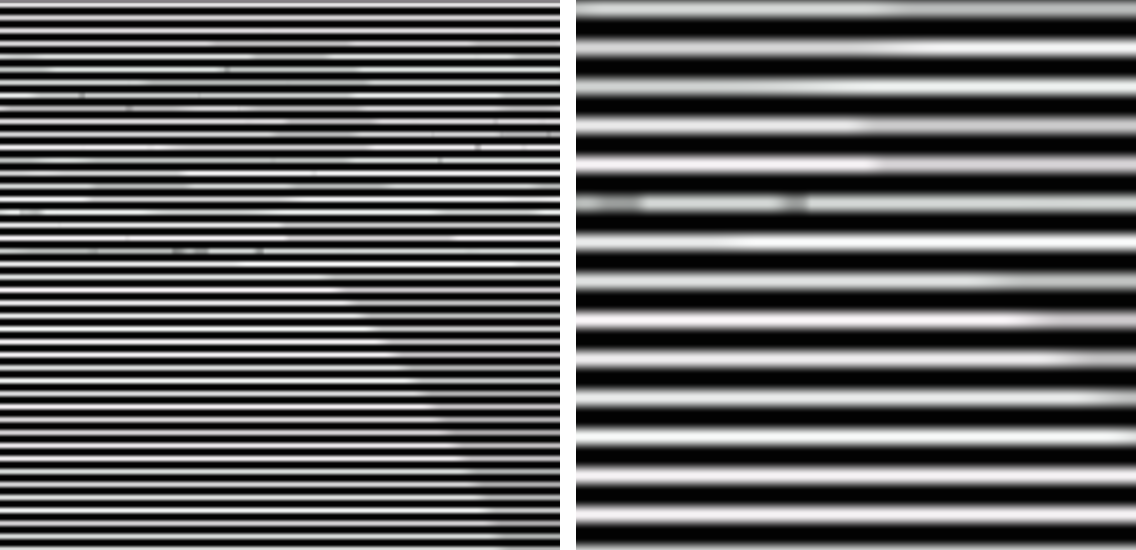
Left: the whole. Right: its middle third, enlarged.
Give the GLSL for this pattern, as a Shadertoy shader.

```glsl
// Soft horizontal white lines on black, evenly spaced down the canvas.
// Each line gets its own brightness and faint tint; gradient noise adds
// worn patches and flecks above, and a curved edge dims the lower right.

const float LINES = 42.42;         // repeats over the height
const float PHASE = 0.134;         // offset of the first line, in repeats
const float CORE = 0.02;           // half width of the bright core, in repeats
const float FALLOFF = 0.40;        // distance where a line turns black
const float TONE_MIN = 0.83;       // dimmest line
const float TONE_MAX = 1.0;        // brightest line
const float PATCH_DIM = 0.13;      // loss inside worn patches
const float FLECK_DIM = 0.28;      // loss inside small flecks
const float SHADOW_DIM = 0.18;     // loss in the lower right area
const float SHADOW_TOP = 0.49;     // where that area begins, from the top
const float TOP_STRIP = 0.004;     // grey band along the upper border
const vec3 BLACK = vec3(0.008);
const vec3 STRIP_GREY = vec3(0.53, 0.51, 0.53);
const vec3 WARM_WHITE = vec3(1.0, 0.98, 0.995);
const vec3 COOL_WHITE = vec3(0.97, 0.99, 0.98);

float hash(float n) {
    return fract(sin(n * 127.1 + 11.7) * 4375.85);
}

vec2 gradient(vec2 cell) {
    float angle = 6.2832 * hash(dot(cell, vec2(1.0, 57.3)));
    return vec2(cos(angle), sin(angle));
}

float gradientNoise(vec2 p) {
    vec2 i = floor(p), f = fract(p);
    vec2 w = f * f * f * (f * (f * 6.0 - 15.0) + 10.0);
    vec2 e = vec2(1.0, 0.0);
    float low = mix(dot(gradient(i), f),
                    dot(gradient(i + e), f - e), w.x);
    float high = mix(dot(gradient(i + e.yx), f - e.yx),
                     dot(gradient(i + e.xx), f - e.xx), w.x);
    return mix(low, high, w.y);
}

// Share of brightness kept along a line, at u across and t down.
float wear(float u, float t, float line) {
    float worn = smoothstep(0.05, 0.09, t) * (1.0 - smoothstep(0.46, 0.50, t));
    float patches = smoothstep(0.0, 0.08, gradientNoise(vec2(u * 3.0, line * 0.37)));
    float flecks = smoothstep(0.32, 0.5, gradientNoise(vec2(u * 24.0, line * 0.71 + 40.0)));
    flecks *= smoothstep(0.0, 0.25, gradientNoise(vec2(u * 4.0, line * 0.23 + 9.0)));

    float d = t - SHADOW_TOP;
    float edge = 0.565 + d * (0.956 - 0.626 * d);
    float shadow = smoothstep(-0.015, 0.025, u - edge) * smoothstep(0.0, 0.02, d);

    return 1.0 - worn * (PATCH_DIM * patches + FLECK_DIM * flecks)
               - SHADOW_DIM * shadow;
}

void mainImage(out vec4 fragColor, in vec2 fragCoord) {
    vec2 uv = fragCoord / iResolution.xy;
    float down = 1.0 - uv.y;
    float pixel = 1.0 / iResolution.y;

    // Repeat down the canvas
    float rows = down * LINES + PHASE;
    float line = floor(rows);
    float dist = abs(fract(rows) - 0.5);
    float blur = 0.25 * pixel * LINES;
    float profile = 1.0 - smoothstep(CORE, max(FALLOFF, CORE + blur), dist);

    // Variation between and along lines
    float lineCentre = (line + 0.5 - PHASE) / LINES;
    float tone = mix(TONE_MIN, TONE_MAX, hash(line));
    tone *= wear(uv.x, lineCentre, line);
    vec3 white = mix(COOL_WHITE, WARM_WHITE, hash(line + 71.0));
    vec3 colour = mix(BLACK, white * tone, profile);

    // Upper border
    float strip = 1.0 - smoothstep(TOP_STRIP - pixel, TOP_STRIP + pixel, down);
    fragColor = vec4(mix(colour, STRIP_GREY, strip), 1.0);
}
```
